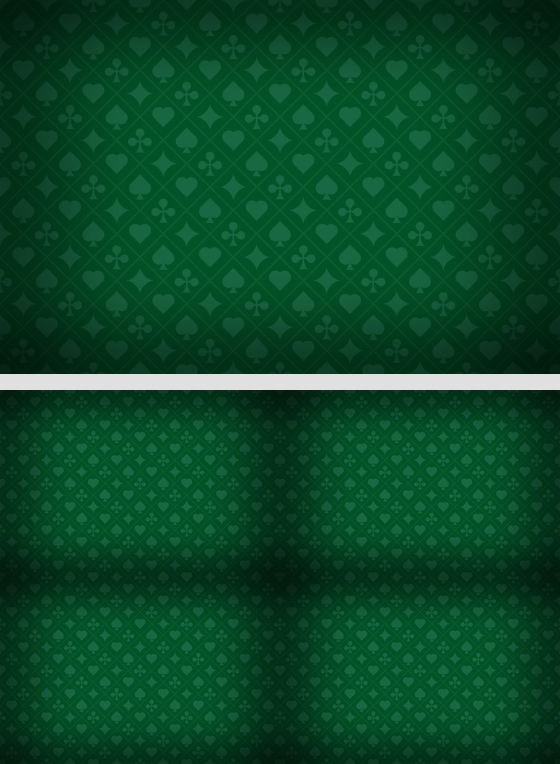
Top, the tile; bottom, the same tile 2 across and 2 down.
Reproduce this pattern procedurally as a Shadertoy shader.

```glsl
// Card suits in a diagonal lattice on green felt, darkened towards the edges.
#define GRID vec2(24.0, 16.0)          // half cells across and down
#define LINE_HALF_WIDTH 0.030          // in half cells
#define FELT_COLOR vec3(0.008, 0.325, 0.155)
#define SUIT_COLOR vec3(0.095, 0.410, 0.262)
#define LINE_COLOR vec3(0.055, 0.375, 0.205)
#define EDGE_SHADE 0.43                // darkening at each edge
#define EDGE_FALLOFF 4.0               // higher keeps the shade nearer the edge
#define HEART_SIZE 0.78

float dot2(vec2 v) { return dot(v, v); }

float smoothMin(float a, float b, float k) {
    float h = max(k - abs(a - b), 0.0) / k;
    return min(a, b) - 0.25 * h * h * k;
}

float segment(vec2 p, vec2 a, vec2 b) {
    vec2 pa = p - a, ba = b - a;
    return length(pa - ba * clamp(dot(pa, ba) / dot(ba, ba), 0.0, 1.0));
}

// Heart with its tip at the origin, pointing down.
float heart(vec2 p) {
    p = vec2(abs(p.x), p.y) / HEART_SIZE;
    float d = p.x + p.y > 1.0
        ? length(p - vec2(0.25, 0.75)) - sqrt(2.0) / 4.0
        : sqrt(min(dot2(p - vec2(0.0, 1.0)), dot2(p - 0.5 * max(p.x + p.y, 0.0)))) * sign(p.x - p.y);
    return d * HEART_SIZE;
}

// Foot that flares towards its flat base.
float stem(vec2 p, float base, float height) {
    float t = clamp((p.y - base) / height, 0.0, 1.0);
    float halfWidth = 0.03 + 0.15 * (1.0 - t) * (1.0 - t);
    return max(0.8 * (abs(p.x) - halfWidth), abs(p.y - base - 0.5 * height) - 0.5 * height);
}

float spade(vec2 p) {
    return min(heart(vec2(p.x, 0.54 - p.y)), stem(p, -0.54, 0.40));
}

// Four-pointed star bounded by circular arcs.
float diamond(vec2 p) {
    p = abs(p);
    return max(0.767 - length(p - 0.742), (p.x + p.y - 0.55) * 0.707);
}

float club(vec2 p) {
    vec2 q = vec2(abs(p.x), p.y);
    float lobes = min(length(q - vec2(0.0, 0.32)) - 0.185, length(q - vec2(0.33, -0.07)) - 0.180);
    float necks = min(segment(q, vec2(0.0, 0.3), vec2(0.0, -0.2)),
                      segment(q, vec2(0.0, -0.04), vec2(0.3, -0.07))) - 0.035;
    return min(smoothMin(lobes, necks, 0.09), stem(p, -0.52, 0.38));
}

float suit(vec2 p, int kind) {
    if (kind == 0) return spade(p);
    if (kind == 1) return heart(p + vec2(0.0, 0.44));
    if (kind == 2) return diamond(p);
    return club(p);
}

void mainImage(out vec4 fragColor, in vec2 fragCoord) {
    vec2 uv = fragCoord / iResolution.xy;
    float pixel = GRID.y / iResolution.y;

    // Diagonal cells, counted from the top left
    vec2 grid = vec2(uv.x, 1.0 - uv.y) * GRID;
    vec2 diagonal = 0.5 * vec2(grid.x + grid.y, grid.x - grid.y);
    vec2 cell = floor(diagonal + 0.5);
    vec2 center = vec2(cell.x + cell.y, cell.x - cell.y);
    vec2 p = (grid - center) * vec2(1.0, -1.0);

    // Suits advance along each row; alternate rows are shifted by two
    float shift = 2.0 * mod(center.y + 1.0, 2.0);
    int kind = int(mod(cell.x - 1.0 + shift + 0.5, 4.0));
    float suitMask = smoothstep(0.75, -0.75, suit(p, kind) / pixel);

    // Lattice lines on the cell borders
    vec2 border = (0.5 - abs(diagonal - cell)) * sqrt(2.0);
    float lineDistance = min(border.x, border.y) - LINE_HALF_WIDTH;
    float lineMask = smoothstep(0.75, -0.75, lineDistance / pixel);

    vec3 color = mix(FELT_COLOR, LINE_COLOR, lineMask);
    color = mix(color, SUIT_COLOR, suitMask);

    // Periodic vignette, level at the borders so that tiles join
    vec2 edge = pow(0.5 + 0.5 * cos(6.28319 * uv), vec2(EDGE_FALLOFF));
    vec2 light = 1.0 - EDGE_SHADE * edge;
    fragColor = vec4(color * light.x * light.y, 1.0);
}
```
